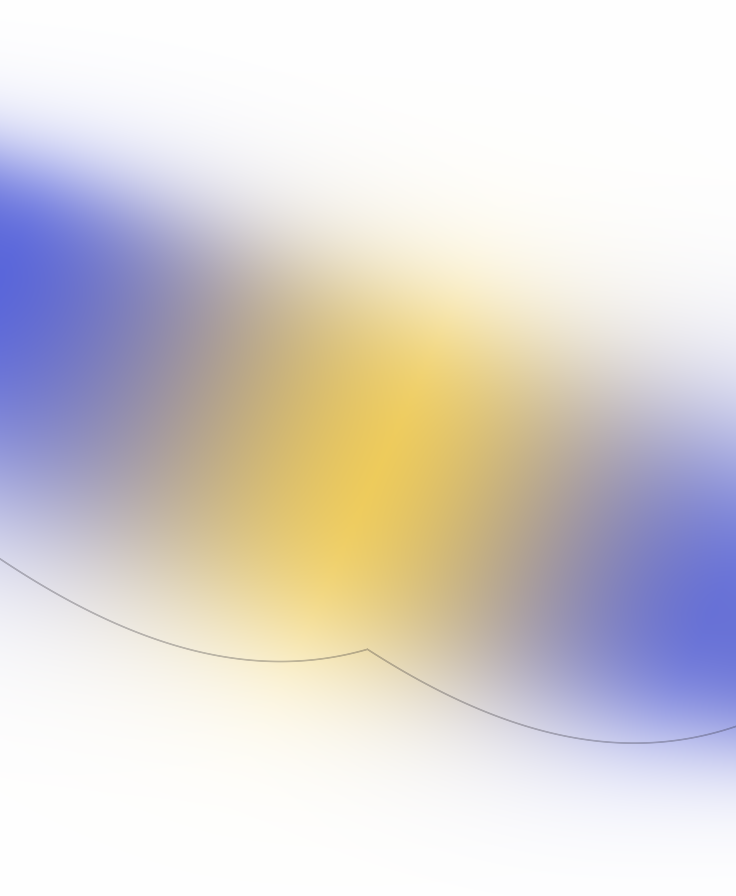
Reproduce this background procedurally as a WebGL 1 fragment shader.

```glsl
precision highp float;

uniform vec2 u_resolution;

// Lengths are in canvas heights, with y measured downwards from the top.
const float ASPECT = 0.8203;

const vec3 PAPER = vec3(0.998, 0.998, 0.997);
const vec3 LEFT_BLUE = vec3(0.33, 0.38, 0.85);
const vec3 GOLD = vec3(0.93, 0.79, 0.34);
const vec3 RIGHT_BLUE = vec3(0.37, 0.41, 0.83);
const vec3 LINE_COLOR = vec3(0.12, 0.11, 0.14);

// Colour stops along the tilted gradient axis
const vec2 GRADIENT_AXIS = vec2(0.91, 0.41);
const float LEFT_STOP = 0.128;
const float GOLD_STOP = 0.599;
const float RIGHT_STOP = 1.003;

// Band edges as quadratics in x; softness as a line in x
const vec3 TOP_EDGE = vec3(0.178, 0.300, 0.100);
const vec3 BOTTOM_EDGE = vec3(0.5625, 0.520, -0.2465);
const vec2 TOP_SOFTNESS = vec2(0.052, 0.064);
const vec2 BOTTOM_SOFTNESS = vec2(0.111, -0.061);

// Scalloped line: lowest point of the first arc, step to the next, bend
const int ARC_COUNT = 2;
const vec2 ARC_LOW = vec2(0.3125, 0.7383);
const vec2 ARC_STEP = vec2(0.3945, 0.0911);
const vec2 ARC_BEND = vec2(1.382, 0.667);
const float LINE_HALF_WIDTH = 0.001;
const float LINE_OPACITY = 0.27;

// Close approximation of a Gaussian-blurred step
float blurredStep(float distanceInside, float softness) {
  return 1.0 / (1.0 + exp(-1.702 * distanceInside / softness));
}

float quadratic(vec3 k, float x) {
  return k.x + x * (k.y + x * k.z);
}

float bandCoverage(vec2 p) {
  float top = blurredStep(p.y - quadratic(TOP_EDGE, p.x),
                          TOP_SOFTNESS.x + TOP_SOFTNESS.y * p.x);
  float bottom = blurredStep(quadratic(BOTTOM_EDGE, p.x) - p.y,
                             BOTTOM_SOFTNESS.x + BOTTOM_SOFTNESS.y * p.x);
  return top * bottom;
}

// Ramp halfway between linear and smoothstep
float easedRamp(float from, float to, float x) {
  float t = clamp((x - from) / (to - from), 0.0, 1.0);
  return mix(t, smoothstep(0.0, 1.0, t), 0.6);
}

vec3 bandColor(vec2 p) {
  float s = dot(p, GRADIENT_AXIS);
  vec3 color = mix(LEFT_BLUE, GOLD, easedRamp(LEFT_STOP, GOLD_STOP, s));
  return mix(color, RIGHT_BLUE, easedRamp(GOLD_STOP, RIGHT_STOP, s));
}

// Distance to the lower outline of the overlapping arcs
float scallopDistance(vec2 p) {
  float lowest = -10.0;
  float slope = 0.0;
  for (int i = 0; i < ARC_COUNT; i++) {
    vec2 low = ARC_LOW + float(i) * ARC_STEP;
    float d = p.x - low.x;
    float y = low.y - d * d * (ARC_BEND.x + ARC_BEND.y * d);
    if (y > lowest) {
      lowest = y;
      slope = -d * (2.0 * ARC_BEND.x + 3.0 * ARC_BEND.y * d);
    }
  }
  return abs(p.y - lowest) / sqrt(1.0 + slope * slope);
}

void main() {
  vec2 uv = gl_FragCoord.xy / u_resolution;
  vec2 p = vec2(uv.x * ASPECT, 1.0 - uv.y);
  float pixel = 1.0 / u_resolution.y;

  // Blurred colour band
  vec3 color = mix(PAPER, bandColor(p), bandCoverage(p));

  // Thin line
  float line = 1.0 - smoothstep(LINE_HALF_WIDTH - 0.5 * pixel,
                                LINE_HALF_WIDTH + 0.5 * pixel,
                                scallopDistance(p));
  color = mix(color, LINE_COLOR, line * LINE_OPACITY);

  gl_FragColor = vec4(color, 1.0);
}
```
